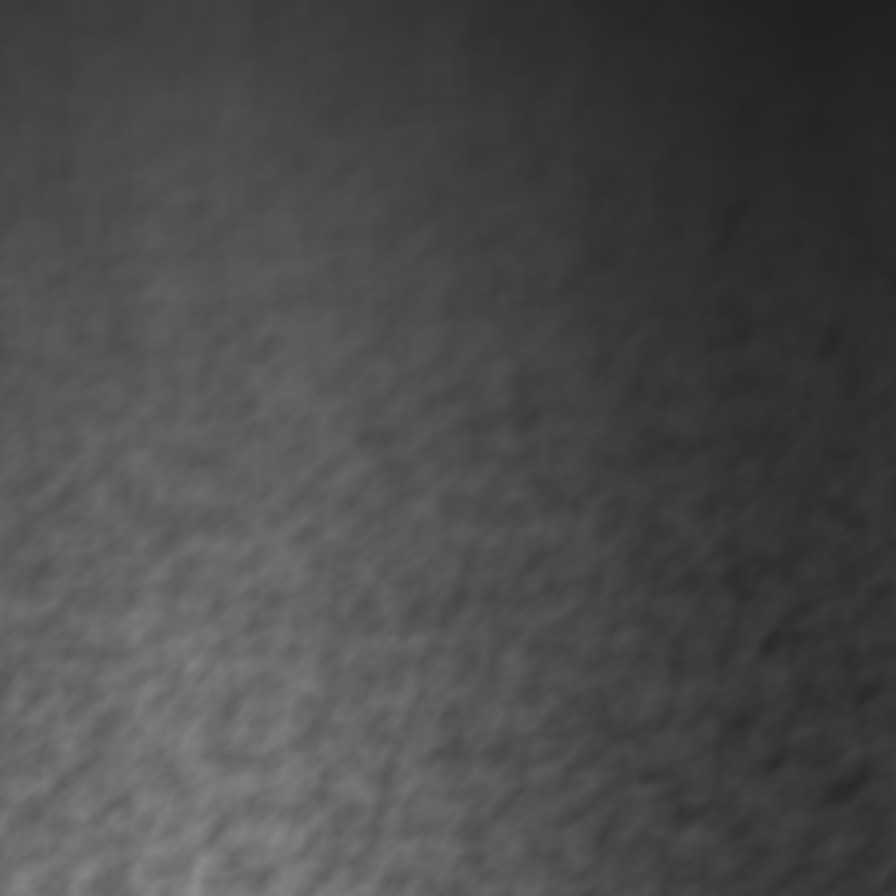
Write a Shadertoy shader that draws this texture.

```glsl
#define GRAIN_SCALE 30.0
#define GRAIN_CONTRAST 0.20
#define BLOTCH_SCALE 11.0
#define BLOTCH_CONTRAST 0.07
#define PIT_SCALE 19.0
#define PIT_DEPTH 0.20
#define STREAK_CONTRAST 0.06
#define WEAVE_CONTRAST 0.025
#define LIT_GREY 0.475
#define SHADE_GREY 0.225

vec2 hashGradient(vec2 cell) {
    vec3 p = fract(cell.xyx * vec3(0.1031, 0.1030, 0.0973));
    p += dot(p, p.yzx + 33.33);
    float angle = 6.2832 * fract((p.x + p.y) * p.z);
    return vec2(cos(angle), sin(angle));
}

float gradientNoise(vec2 p) {
    vec2 cell = floor(p), f = fract(p);
    vec2 u = f * f * f * (f * (f * 6.0 - 15.0) + 10.0);
    vec2 e = vec2(0.0, 1.0);
    float a = dot(hashGradient(cell), f);
    float b = dot(hashGradient(cell + e.yx), f - e.yx);
    float c = dot(hashGradient(cell + e.xy), f - e.xy);
    float d = dot(hashGradient(cell + e.yy), f - e.yy);
    return mix(mix(a, b, u.x), mix(c, d, u.x), u.y);
}

// Three soft octaves, each turned to hide the lattice
float mottle(vec2 p) {
    mat2 turn = mat2(0.8, 0.6, -0.6, 0.8);
    float sum = 0.0, weight = 1.0;
    for (int i = 0; i < 3; i++) {
        sum += weight * gradientNoise(p);
        p = turn * p * 1.8 + 17.3;
        weight *= 0.48;
    }
    return sum;
}

// Broad light: bright at lower left, dark at upper right
float softLight(vec2 uv) {
    float y = uv.y;
    float lit = LIT_GREY - 0.18 * y - 0.045 * pow(y, 4.0);
    float shade = SHADE_GREY - 0.05 * y - 0.05 * y * y * y;
    float edgeFade = 1.0 - 0.08 * (1.0 - smoothstep(0.0, 0.22, uv.x));
    float bend = 0.02 * gradientNoise(uv * 3.0 + 5.0);
    return mix(lit, shade, smoothstep(0.2, 0.95, uv.x + bend)) * edgeFade;
}

void mainImage(out vec4 fragColor, in vec2 fragCoord) {
    vec2 uv = fragCoord / iResolution.xy;

    // Grain leans to the right and flattens out towards the top
    vec2 leaning = vec2(uv.x - 0.35 * uv.y, uv.y - 0.15 * uv.x);
    float relief = mix(1.0, 0.22, smoothstep(0.1, 1.0, uv.y));
    float grain = mottle(leaning * GRAIN_SCALE);
    float blotch = mottle(uv * BLOTCH_SCALE + 41.0);

    // Dark pits gather on the shaded side
    float pit = smoothstep(0.12, 0.6, gradientNoise(leaning * PIT_SCALE + 73.0));
    pit *= smoothstep(0.3, 0.75, uv.x);

    // Faint upright streaks and a fine crossing weave
    float streak = gradientNoise(uv * vec2(20.0, 2.5) + 9.0);
    float weave = gradientNoise(uv * vec2(12.0, 75.0))
                + gradientNoise(uv * vec2(75.0, 12.0) + 29.0);

    float tone = 1.0 + relief * (GRAIN_CONTRAST * grain - PIT_DEPTH * pit)
               + BLOTCH_CONTRAST * mix(0.5, 1.0, relief) * blotch
               + STREAK_CONTRAST * streak + WEAVE_CONTRAST * weave;
    fragColor = vec4(vec3(softLight(uv) * tone), 1.0);
}
```
